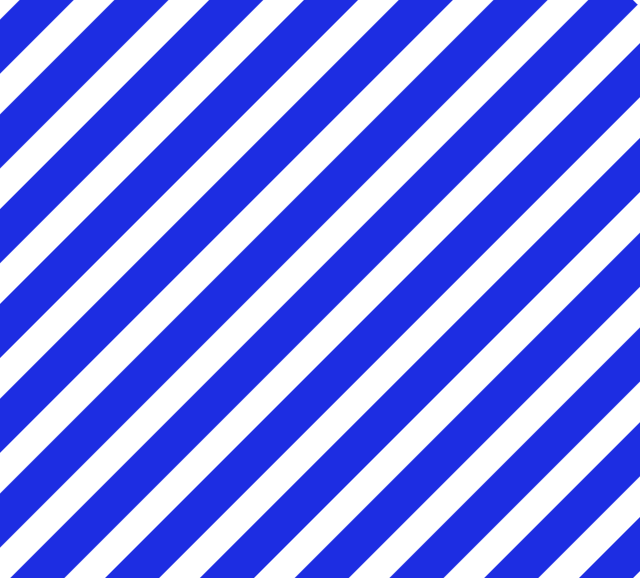
A Shadertoy shader for this pattern:

```glsl
// Diagonal blue stripes on white, rising to the right at 45 degrees.

const vec3 WHITE = vec3(1.0);
const vec3 BLUE = vec3(0.112, 0.178, 0.888);

// All lengths are fractions of the canvas width.
const float PERIOD = 0.1481;       // stripe spacing along the top edge
const float BLUE_SHARE = 0.571;    // blue part of each period
const float FIRST_EDGE = 0.0306;   // start of the first stripe on the top edge
const float CORNER_CUT = 0.989;    // top-edge start of the clipped corner

// Signed distance to repeated 45-degree bands, negative inside.
float bandDistance(vec2 p, float start, float period, float share) {
    float halfWidth = 0.5 * share * period;
    float along = p.x + p.y - start - halfWidth;
    float offset = (fract(along / period + 0.5) - 0.5) * period;
    return (abs(offset) - halfWidth) * inversesqrt(2.0);
}

// Signed distance to the falling cut line, positive in the clipped corner.
float cutDistance(vec2 p, float start) {
    return (p.x - p.y - start) * inversesqrt(2.0);
}

// Antialiased coverage of a signed distance.
float coverage(float d, float pixel) {
    return 1.0 - smoothstep(-0.75 * pixel, 0.75 * pixel, d);
}

void mainImage(out vec4 fragColor, in vec2 fragCoord) {
    // Measure from the top left, with y pointing down.
    vec2 p = vec2(fragCoord.x, iResolution.y - fragCoord.y) / iResolution.x;
    float pixel = 1.0 / iResolution.x;

    // Stripes, with the small top-right corner clipped off.
    float stripes = bandDistance(p, FIRST_EDGE, PERIOD, BLUE_SHARE);
    float shape = max(stripes, cutDistance(p, CORNER_CUT));

    fragColor = vec4(mix(WHITE, BLUE, coverage(shape, pixel)), 1.0);
}
```
